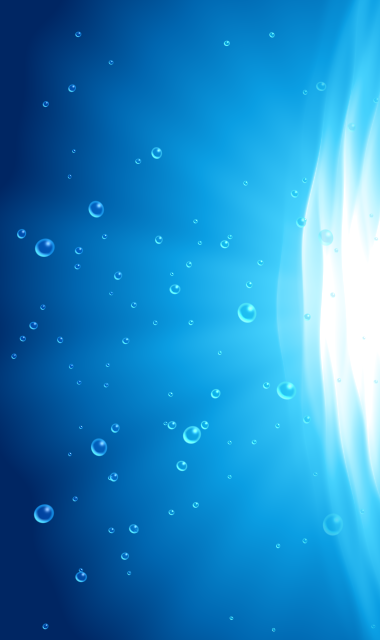
This background is drawn by a Shadertoy shader. Its source:

```glsl
// Underwater glow: a white light at the right edge fades into deep blue,
// with soft rays, rippling curtains of light and a drift of small bubbles.
// One brightness level drives a palette; bubbles come from jittered cells.

const float ASPECT = 0.59;
const vec2 LIGHT = vec2(0.59, 0.525);

vec3 hash3(vec2 cell) {
    vec3 k = vec3(dot(cell, vec2(127.1, 311.7)),
                  dot(cell, vec2(269.5, 183.3)),
                  dot(cell, vec2(419.2, 371.9)));
    return fract(sin(k) * 43758.5);
}

float ramp(float from, float to, float x) {
    return clamp((x - from) / (to - from), 0.0, 1.0);
}

// Deep blue through cyan to white
vec3 waterColor(float level) {
    vec3 col = mix(vec3(0.0, 0.15, 0.39), vec3(0.0, 0.40, 0.69), ramp(0.0, 0.25, level));
    col = mix(col, vec3(0.04, 0.62, 0.89), ramp(0.25, 0.50, level));
    col = mix(col, vec3(0.27, 0.82, 0.99), ramp(0.50, 0.74, level));
    col = mix(col, vec3(0.75, 0.96, 1.0), ramp(0.74, 0.90, level));
    return mix(col, vec3(1.0), ramp(0.90, 1.02, level));
}

// Radial falloff, shaded by rays that fan out to the left
float glowLevel(vec2 p) {
    vec2 q = p - LIGHT;
    float dist = length(q * vec2(1.0, 0.8));
    float angle = atan(q.y, 0.02 - q.x);
    float rays = -0.026 * cos(14.6 * (angle - 0.39)) * exp(-angle * angle * 1.5)
               + 0.020 * sin(angle * 7.0 - 4.2)
               + 0.008 * sin(angle * 31.0 + 1.0);
    return 1.0 - dist / 0.62 + rays * smoothstep(0.08, 0.3, dist);
}

// Wavy sheets with a crisp left edge and a trailing glow
float curtainLevel(vec2 p) {
    float sum = 0.0;
    float h = p.y - 0.55;
    float middle = exp(-h * h * 14.0);
    float softness = mix(0.016, 0.003, middle);
    for (int i = -2; i < 7; i++) {
        float f = float(i);
        float edge = 0.476 + 0.018 * f + (0.30 - 0.015 * f) * h * h
                   + 0.007 * sin(p.y * (9.0 + 1.3 * f) + f * 2.4)
                   + 0.003 * sin(p.y * 27.0 - f * 1.7);
        float s = p.x - edge;
        float patches = 0.5 + 0.5 * sin(p.y * 10.0 + f * 2.1 + 0.8);
        float strength = i < 0 ? 0.22 : 1.0;
        float sheet = smoothstep(-softness, softness, s) * exp(-max(s, 0.0) / 0.026);
        float thread = exp(-abs(s) / 0.0022) * middle * patches * patches;
        sum += strength * (sheet * (0.05 + 0.12 * patches) + 0.16 * thread);
    }
    return sum;
}

// One layer of bubbles: at most one per cell, denser left of the middle
vec3 addBubbles(vec3 col, vec2 p, float cell, float radius, vec2 chance, float seed) {
    vec2 id = floor(p / cell);
    vec3 rnd = hash3(id + seed);
    vec2 center = (id + 0.5 + 0.66 * (rnd.xy - 0.5)) * cell;
    vec2 k = (center - vec2(0.24, 0.46)) * vec2(3.6, 4.4);
    if (rnd.z > chance.x + chance.y * exp(-dot(k, k))) return col;

    float r = radius * mix(0.5, 1.0, hash3(id + seed + 7.3).x);
    vec2 v = (p - center) / r;
    float d = length(v) * (1.0 + 0.05 * sin(2.0 * atan(v.y, v.x) + rnd.x * 6.0));
    float aa = 0.8 / (iResolution.y * r);
    float inside = 1.0 - smoothstep(1.0 - aa, 1.0 + aa, d);
    float fade = 1.0 - 0.65 * smoothstep(0.42, 0.53, center.x);

    // Body, bright rim and two reflections
    float across = smoothstep(0.10, 0.36, center.x);
    vec3 body = mix(vec3(0.0, 0.34, 0.80), vec3(0.06, 0.74, 0.93), across);
    vec3 rimColor = mix(vec3(0.10, 0.62, 0.95), vec3(0.35, 0.93, 0.98), across);
    float rim = smoothstep(0.62, 0.92, d);
    float crescent = smoothstep(0.5, 0.7, d) * smoothstep(0.1, 0.9, -dot(v, vec2(0.6, 0.8)));
    float shine = exp(-dot(v - vec2(0.35, 0.45), v - vec2(0.35, 0.45)) * 14.0);
    vec3 bubble = mix(mix(col, body, 0.55), rimColor, 0.75 * rim);
    bubble += vec3(0.25, 0.35, 0.25) * crescent + vec3(0.55, 0.5, 0.4) * shine;
    return mix(col, min(bubble, 1.0), inside * fade);
}

void mainImage(out vec4 fragColor, in vec2 fragCoord) {
    vec2 p = fragCoord / iResolution.xy * vec2(ASPECT, 1.0);

    vec3 col = waterColor(glowLevel(p) + curtainLevel(p));

    // Small, medium and large bubbles
    col = addBubbles(col, p, 0.046, 0.0045, vec2(0.12, 0.32), 3.0);
    col = addBubbles(col, p, 0.074, 0.0090, vec2(0.12, 0.45), 19.0);
    col = addBubbles(col, p, 0.118, 0.0165, vec2(0.0, 0.60), 41.0);

    fragColor = vec4(col, 1.0);
}
```
